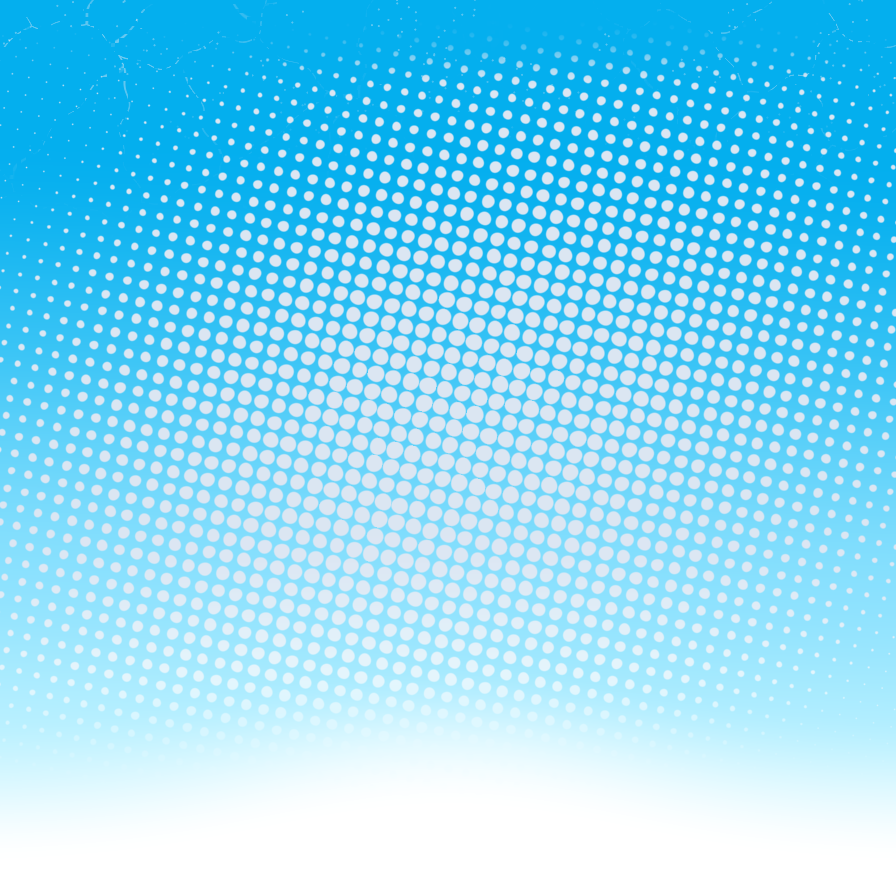
Give the GLSL for this background, as a three.js fragment shader.

```glsl
// A sky-blue gradient melting into white at the bottom, under a tilted halftone.
// Dots sit on a rotated square lattice and shrink away from a central ellipse;
// cellular noise adds fine worn cracks and specks along the top.

varying vec2 vUv;

#define PITCH 0.01963
#define TILT 0.2252
#define ANCHOR vec2(0.4965, 0.5651)
#define GLOW_CENTER vec2(0.505, 0.515)
#define MAX_RADIUS 0.47
#define FALLOFF 1.1
#define EDGE 0.0011
#define DEEP vec3(0.015, 0.685, 0.935)
#define MID vec3(0.28, 0.79, 0.97)
#define LIGHT vec3(0.54, 0.88, 0.995)
#define PALE vec3(0.75, 0.95, 1.0)
#define DOT_COLOR vec3(0.86, 0.90, 0.95)

float hash(vec2 p) {
  p = fract(p * vec2(0.1031, 0.1137));
  p += dot(p, p.yx + 33.33);
  return fract((p.x + p.y) * p.x * 17.0);
}

vec2 hash2(vec2 p) {
  return vec2(hash(p + 11.3), hash(p + 47.9));
}

// Distances to the nearest and second nearest cell points
vec2 cellular(vec2 p) {
  vec2 cell = floor(p);
  vec2 nearest = vec2(8.0);
  for (int j = -1; j <= 1; j++) {
    for (int i = -1; i <= 1; i++) {
      vec2 id = cell + vec2(float(i), float(j));
      float d = length(id + hash2(id) - p);
      nearest.y = min(nearest.y, max(nearest.x, d));
      nearest.x = min(nearest.x, d);
    }
  }
  return nearest;
}

// Vertical blues, with a white base that bulges up in the middle
vec3 skyGradient(vec2 uv) {
  float y = uv.y + 0.025 * (uv.x - 0.5);
  vec3 color = mix(PALE, LIGHT, smoothstep(0.12, 0.38, y));
  color = mix(color, MID, smoothstep(0.33, 0.62, y));
  color = mix(color, DEEP, smoothstep(0.50, 0.84, y));
  float dx = uv.x - 0.5;
  float bulge = 0.065 * exp(-dx * dx / 0.08);
  return mix(vec3(1.0), color, smoothstep(0.03, 0.20, uv.y - bulge));
}

// Dot radius in lattice units, from a slightly leaning ellipse
float dotRadius(vec2 center) {
  vec2 d = center - GLOW_CENTER;
  d.x -= 0.25 * d.y;
  d.y *= 1.2;
  return MAX_RADIUS - FALLOFF * dot(d, d);
}

// Halftone coverage with small variations of size, place and outline
float halftone(vec2 uv) {
  float c = cos(TILT);
  float s = sin(TILT);
  vec2 p = uv - ANCHOR;
  vec2 grid = vec2(c * p.x - s * p.y, s * p.x + c * p.y) / PITCH;
  vec2 id = floor(grid + 0.5);
  vec2 center = ANCHOR + PITCH * vec2(c * id.x + s * id.y, c * id.y - s * id.x);
  vec2 local = grid - id - 0.05 * (hash2(id) - 0.5);
  float radius = dotRadius(center) * (0.93 + 0.12 * hash(id + 5.0));
  float angle = atan(local.y, local.x + 0.00001);
  float phase = 6.283 * hash(id + 91.0);
  radius *= 1.0 + 0.03 * sin(2.0 * angle + phase) + 0.02 * sin(3.0 * angle - phase);
  radius = max(radius, 0.035);
  float soft = EDGE / PITCH;
  return 1.0 - smoothstep(radius - soft, radius + soft, length(local));
}

// Broken hairline cracks and tiny specks near the upper corners
float wear(vec2 uv) {
  vec2 warped = uv + 0.008 * sin(uv.yx * 47.0) + 0.003 * sin(uv.yx * 139.0 + 1.7);
  vec2 cells = cellular(warped * 9.0);
  float crack = 1.0 - smoothstep(0.004, 0.02, cells.y - cells.x);
  float broken = smoothstep(0.45, 0.8, hash(floor(uv * 210.0)));
  vec2 left = (uv - vec2(0.10, 0.94)) / vec2(0.22, 0.10);
  vec2 right = (uv - vec2(0.90, 0.95)) / vec2(0.14, 0.09);
  float corners = exp(-dot(left, left)) + exp(-dot(right, right));
  float speck = 1.0 - smoothstep(0.04, 0.11, cellular(uv * 65.0).x);
  speck *= step(0.68, hash(floor(uv * 32.0)));
  float topBand = smoothstep(0.80, 0.96, uv.y);
  return clamp(0.5 * crack * broken * corners + 0.4 * speck * topBand, 0.0, 1.0);
}

void main() {
  vec3 color = skyGradient(vUv);
  vec3 ink = mix(vec3(0.91, 0.98, 1.0), DOT_COLOR, smoothstep(0.17, 0.42, vUv.y));
  float opacity = smoothstep(0.10, 0.26, vUv.y);
  float topFade = 1.0 - smoothstep(0.90, 0.98, vUv.y);
  color = mix(color, ink, halftone(vUv) * opacity * topFade);
  color = mix(color, DOT_COLOR, wear(vUv));
  gl_FragColor = vec4(color, 1.0);
}
```
